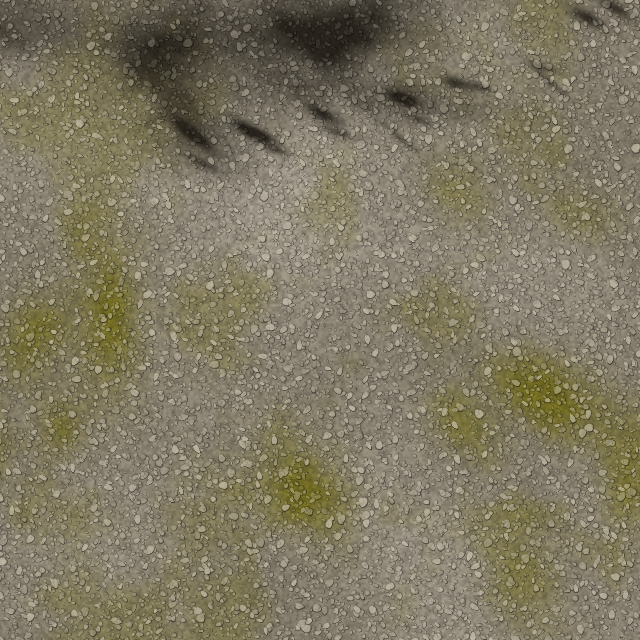
This texture is drawn by a three.js fragment shader. Its source:

```glsl
varying vec2 vUv;

const vec3 STONE_DARK = vec3(0.455, 0.425, 0.36);
const vec3 STONE_LIGHT = vec3(0.63, 0.60, 0.545);
const vec3 MOSS = vec3(0.43, 0.405, 0.10);
const vec3 SOOT = vec3(0.12, 0.105, 0.08);
const vec3 GRAIN = vec3(0.84, 0.81, 0.73);

float hash(vec2 p) {
  vec3 q = fract(p.xyx * vec3(0.1031, 0.1030, 0.0973));
  q += dot(q, q.yzx + 33.33);
  return fract((q.x + q.y) * q.z);
}

vec2 hash2(vec2 p) {
  return vec2(hash(p), hash(p + 57.3));
}

float noise(vec2 p) {
  vec2 i = floor(p);
  vec2 f = fract(p);
  f = f * f * (3.0 - 2.0 * f);
  float low = mix(hash(i), hash(i + vec2(1.0, 0.0)), f.x);
  float high = mix(hash(i + vec2(0.0, 1.0)), hash(i + 1.0), f.x);
  return mix(low, high, f.y);
}

float fbm(vec2 p) {
  float sum = 0.0;
  float amp = 0.5;
  for (int i = 0; i < 4; i++) {
    sum += amp * noise(p);
    p = p * 2.03 + 17.1;
    amp *= 0.5;
  }
  return sum / 0.9375;
}

vec2 turn(vec2 p, float angle) {
  float c = cos(angle);
  float s = sin(angle);
  return vec2(c * p.x + s * p.y, c * p.y - s * p.x);
}

// Soft elliptical patch, 1 at its centre
float patchAt(vec2 p, vec2 centre, vec2 radius, float angle) {
  vec2 q = turn(p - centre, angle) / radius;
  return exp(-dot(q, q));
}

// Scattered pebbles: x = bright body, y = dark rim on the shaded side
vec2 grains(vec2 p, float scale, float radius, float density) {
  vec2 cell = floor(p * scale);
  vec2 result = vec2(0.0);
  for (int j = -1; j <= 1; j++) {
    for (int i = -1; i <= 1; i++) {
      vec2 id = cell + vec2(float(i), float(j));
      if (hash(id + 9.7) > density) continue;
      vec2 offset = p - (id + hash2(id)) / scale;
      float size = radius * mix(0.55, 1.25, hash(id + 23.1));
      vec2 q = turn(offset, 6.283 * hash(id + 41.9));
      q.y *= mix(1.1, 2.2, hash(id + 71.3));
      q.x += 0.3 * abs(q.y);
      float d = length(q) - size;
      float body = 1.0 - smoothstep(-0.0014, 0.0006, d);
      float rim = 1.0 - smoothstep(0.0003, 0.0016, abs(d - 0.0008));
      float shade = 0.55 + 0.45 * dot(normalize(offset + 0.00001), vec2(0.6, -0.8));
      result = max(result, vec2(body * mix(0.35, 1.0, hash(id + 88.8)), rim * shade));
    }
  }
  return result;
}

float stoneLight(vec2 p) {
  float light = 0.14 + 0.5 * fbm(p * 4.0 + 3.0);
  light += 0.50 * patchAt(p, vec2(0.46, 0.68), vec2(0.18, 0.15), 0.5);
  light += 0.42 * patchAt(p, vec2(0.83, 0.57), vec2(0.18, 0.10), -0.3);
  light += 0.42 * patchAt(p, vec2(0.66, 0.13), vec2(0.12, 0.16), 0.3);
  light += 0.30 * patchAt(p, vec2(0.16, 0.19), vec2(0.16, 0.12), 0.4);
  light += 0.30 * patchAt(p, vec2(0.10, 0.80), vec2(0.16, 0.11), -0.4);
  light += 0.35 * patchAt(p, vec2(0.73, 0.92), vec2(0.10, 0.06), 0.0);
  return light;
}

float mossCover(vec2 p) {
  vec2 q = p + 0.06 * (vec2(fbm(p * 9.0), fbm(p * 9.0 + 31.0)) - 0.5);
  float moss = patchAt(q, vec2(0.175, 0.51), vec2(0.055, 0.11), 0.0);
  moss += 0.85 * patchAt(q, vec2(0.05, 0.48), vec2(0.045, 0.07), 0.0);
  moss += 0.60 * patchAt(q, vec2(0.10, 0.33), vec2(0.04, 0.05), 0.0);
  moss += patchAt(q, vec2(0.47, 0.23), vec2(0.085, 0.055), -0.9);
  moss += 1.1 * patchAt(q, vec2(0.86, 0.38), vec2(0.09, 0.045), -0.5);
  moss += 0.70 * patchAt(q, vec2(0.73, 0.33), vec2(0.06, 0.045), -0.8);
  moss += 0.75 * patchAt(q, vec2(0.98, 0.26), vec2(0.05, 0.08), 0.0);
  moss += 0.60 * patchAt(q, vec2(0.82, 0.10), vec2(0.05, 0.08), 0.2);
  moss += 0.45 * patchAt(q, vec2(0.71, 0.70), vec2(0.04, 0.05), 0.0);
  moss += 0.40 * patchAt(q, vec2(0.90, 0.68), vec2(0.06, 0.04), -0.6);
  moss += 0.35 * smoothstep(0.52, 0.75, fbm(p * 6.0 + 12.0));
  return clamp(moss * (0.65 + 0.5 * fbm(p * 30.0)), 0.0, 0.9);
}

float sootCover(vec2 p) {
  vec2 q = p + 0.09 * (vec2(fbm(p * 8.0 + 5.0), fbm(p * 8.0 + 47.0)) - 0.5);
  float soot = 0.60 * patchAt(q, vec2(0.42, 0.95), vec2(0.26, 0.10), 0.0);
  soot += 0.50 * patchAt(q, vec2(0.54, 0.94), vec2(0.11, 0.05), 0.3);
  soot += 0.45 * patchAt(q, vec2(0.26, 0.94), vec2(0.08, 0.06), 0.6);
  soot += 0.55 * patchAt(q, vec2(0.27, 0.84), vec2(0.11, 0.035), -0.75);
  soot += 0.40 * patchAt(q, vec2(0.62, 0.85), vec2(0.15, 0.025), -0.1);
  soot += 0.50 * patchAt(q, vec2(0.03, 0.97), vec2(0.07, 0.04), -0.3);
  soot *= 0.5 + fbm(turn(p, -0.6) * vec2(9.0, 22.0));
  // Smeared flecks trailing off the lower right edge
  for (int i = 0; i < 16; i++) {
    float t = float(i) / 15.0;
    vec2 r = hash2(vec2(float(i), 4.0));
    vec2 centre = vec2(mix(0.28, 0.96, t), mix(0.77, 0.97, t * t)) + 0.07 * (r - 0.5);
    vec2 radius = vec2(mix(0.018, 0.042, r.x), mix(0.005, 0.011, r.y));
    soot += mix(0.35, 0.85, r.y) * patchAt(p, centre, radius, -0.25 - 0.5 * r.x);
  }
  return clamp(soot, 0.0, 0.92);
}

void main() {
  vec2 p = vUv;
  vec3 color = mix(STONE_DARK, STONE_LIGHT, clamp(stoneLight(p), 0.0, 1.0));
  color = mix(color, MOSS, mossCover(p));
  float soot = sootCover(p);
  color = mix(color, SOOT, soot);

  // Fine sandy tooth
  float tooth = 0.6 * noise(p * 260.0) + 0.4 * noise(p * 140.0 + 8.0) - 0.5;
  color *= 1.0 + 0.36 * tooth;

  // Pebbles of three sizes
  vec2 pebbles = grains(p, 48.0, 0.0062, 0.6);
  pebbles = max(pebbles, 0.85 * grains(turn(p, 0.5) + 3.0, 74.0, 0.0045, 0.6));
  pebbles = max(pebbles, 0.6 * grains(turn(p, 1.1) + 7.0, 115.0, 0.003, 0.6));
  color *= 1.0 - 0.42 * pebbles.y;
  color = mix(color, GRAIN, 0.62 * pebbles.x * (1.0 - 0.75 * soot));
  gl_FragColor = vec4(color, 1.0);
}
```
